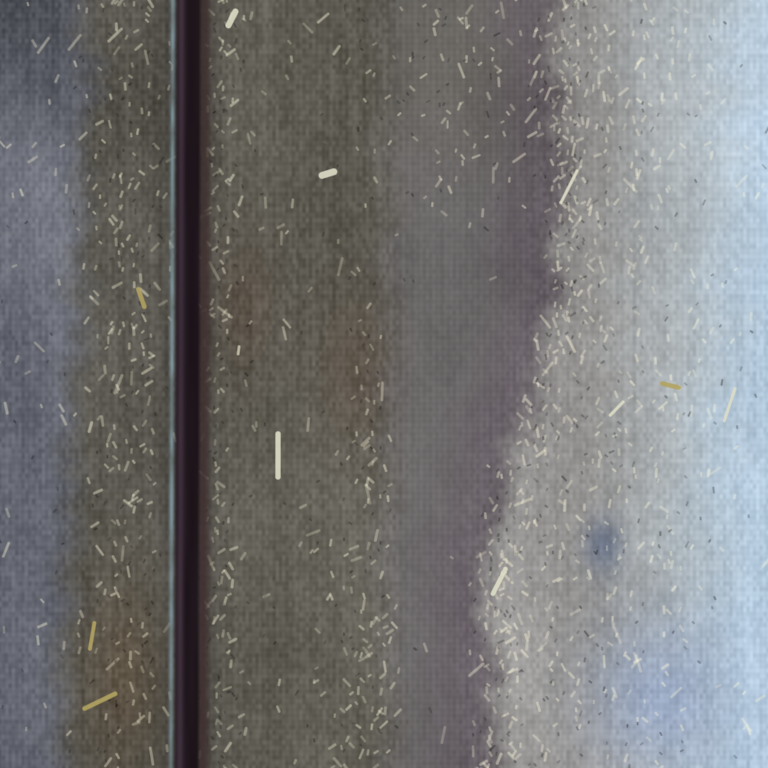
A WebGL 1 fragment shader for this texture:

```glsl
precision highp float;
// Worn grey ribbed sheet with a dark vertical groove, scattered straw and a pale lit right side.
uniform vec2 u_resolution;

const vec3 SLATE = vec3(0.405, 0.415, 0.455);
const vec3 DIRT = vec3(0.355, 0.345, 0.315);
const vec3 SMOOTH_GREY = vec3(0.425, 0.415, 0.415);
const vec3 MAUVE = vec3(0.405, 0.370, 0.400);
const vec3 WARM_PALE = vec3(0.605, 0.598, 0.590);
const vec3 COOL_PALE = vec3(0.690, 0.725, 0.745);
const vec3 SKY_PALE = vec3(0.725, 0.810, 0.885);
const vec3 BLUE_SHADE = vec3(0.590, 0.660, 0.785);
const vec3 GROOVE_DARK = vec3(0.120, 0.085, 0.110);
const vec3 RIM_LIGHT = vec3(0.490, 0.575, 0.610);
const vec3 STRAW = vec3(0.800, 0.780, 0.660);
const float WEAVE_FREQ = 128.0;
const float WEAVE_DEPTH = 0.016;
const float GRAIN_DEPTH = 0.085;

float hash(vec2 p) {
  return fract(sin(dot(p, vec2(127.1, 311.7))) * 43758.5453);
}

float noise(vec2 p) {
  vec2 i = floor(p), f = fract(p);
  f = f * f * (3.0 - 2.0 * f);
  return mix(mix(hash(i), hash(i + vec2(1, 0)), f.x),
             mix(hash(i + vec2(0, 1)), hash(i + vec2(1, 1)), f.x), f.y);
}

float fbm(vec2 p) {
  float sum = 0.0, amp = 0.5;
  for (int i = 0; i < 4; i++) {
    sum += amp * noise(p);
    p = p * 2.03 + 17.3;
    amp *= 0.5;
  }
  return sum / 0.9375;
}

float bump(float x, float width) {
  return exp(-x * x / (width * width));
}

float spot(vec2 p, vec2 centre, vec2 size) {
  vec2 d = (p - centre) / size;
  return exp(-dot(d, d));
}

// Left limit of the pale area: leans left toward the bottom.
float paleEdge(float y) {
  return mix(0.632, 0.722, smoothstep(0.24, 0.66, y));
}

// Coverage of a thin rounded stick.
float stick(vec2 p, vec2 centre, float angle, float halfLen, float radius) {
  vec2 axis = vec2(cos(angle), sin(angle));
  vec2 d = p - centre;
  d -= axis * clamp(dot(d, axis), -halfLen, halfLen);
  float soft = max(1.0 / u_resolution.y, 0.0012);
  return 1.0 - smoothstep(radius - soft, radius + soft, length(d));
}

// Chance of litter at a place: thick beside the groove and along the pale edge.
float litter(vec2 p) {
  float edge = paleEdge(p.y);
  float d = 0.05 + 0.42 * bump(p.x - 0.288, 0.025) + 0.30 * bump(p.x - 0.165, 0.045);
  d += 0.55 * bump(p.x - edge - 0.012, 0.024);
  d += 0.22 * smoothstep(edge, edge + 0.03, p.x) * (1.0 - smoothstep(0.78, 0.96, p.x));
  d += 0.45 * spot(p, vec2(0.49, 0.14), vec2(0.05, 0.17)) + 0.35 * spot(p, vec2(0.48, 0.44), vec2(0.02, 0.16));
  d += 0.22 * spot(p, vec2(0.60, 0.90), vec2(0.12, 0.14));
  float bare = smoothstep(0.50, 0.53, p.x) * (1.0 - smoothstep(edge - 0.04, edge, p.x));
  return d * (1.0 - 0.9 * bare * (1.0 - smoothstep(0.62, 0.78, p.y)));
}

vec3 addLitter(vec3 col, vec2 p) {
  for (int layer = 0; layer < 3; layer++) {
    float cells = 30.0 + 27.0 * float(layer);
    vec2 home = floor(p * cells);
    for (int k = 0; k < 9; k++) {
      vec2 id = home + vec2(mod(float(k), 3.0), floor(float(k) / 3.0)) - 1.0;
      vec2 seed = id + 71.0 * float(layer);
      vec2 centre = (id + vec2(hash(seed + 0.3), hash(seed + 5.1))) / cells;
      float present = step(hash(seed + 9.7), litter(centre));
      float tint = hash(seed + 3.9);
      float angle = 1.45 + 2.2 * (hash(seed + 2.2) - 0.5);
      float cover = stick(p, centre, angle, (0.08 + 0.30 * tint * tint) / cells, 0.0011 + 0.0008 * tint);
      vec3 flake = mix(col * 0.62, mix(STRAW, col + 0.22, 0.5), step(0.32, tint));
      col = mix(col, flake, cover * present * (0.45 + 0.4 * hash(seed + 8.4)));
    }
  }
  return col;
}

void main() {
  vec2 p = gl_FragCoord.xy / u_resolution;
  float cloud = fbm(p * vec2(9.0, 6.0));
  float wobble = (fbm(p * vec2(14.0, 24.0)) - 0.5) * 0.05;
  float x = p.x + wobble;

  // Vertical bands of the sheet
  vec3 slate = SLATE * (1.0 - 0.22 * smoothstep(0.76, 1.0, p.y)) + 0.05 * spot(p, vec2(0.05, 0.73), vec2(0.07, 0.10));
  vec3 col = mix(slate, DIRT, smoothstep(0.085, 0.145, x + 0.035 * (1.0 - p.y)));
  col = mix(col, DIRT * 1.08, smoothstep(0.24, 0.30, p.x));
  col = mix(col, SMOOTH_GREY, smoothstep(0.47, 0.54, x) * (1.0 - 0.5 * smoothstep(0.7, 0.9, p.y)));
  float edge = paleEdge(p.y);
  col = mix(col, MAUVE, 0.75 * bump(x - edge + 0.025, 0.05));
  col = mix(col, vec3(0.37, 0.30, 0.25), 0.4 * spot(p, vec2(0.46, 0.52), vec2(0.05, 0.10)) + 0.4 * spot(p, vec2(0.32, 0.60), vec2(0.04, 0.09)));
  col = mix(col, vec3(0.36, 0.29, 0.21), 0.5 * spot(p, vec2(0.16, 0.12), vec2(0.05, 0.12)));

  // Pale lit side
  vec3 pale = mix(WARM_PALE * (1.0 - 0.07 * p.y), COOL_PALE, smoothstep(0.74, 0.92, x));
  pale = mix(pale, SKY_PALE, smoothstep(0.87, 1.0, x + 0.05 * (0.5 - p.y)));
  pale = mix(pale, BLUE_SHADE, 0.75 * spot(p, vec2(0.86, 0.09), vec2(0.09, 0.10)));
  pale = mix(pale, vec3(0.38, 0.43, 0.53), 0.7 * spot(p, vec2(0.785, 0.29), vec2(0.025, 0.035)));
  col = mix(col, pale, smoothstep(edge - 0.018, edge + 0.035, x));

  // Cloudy stains, streaks, grain and weave
  float grain = noise(p * vec2(230.0, 150.0)) - 0.5;
  float streak = noise(p * vec2(120.0, 9.0)) - 0.5;
  float calm = 1.0 - 0.6 * smoothstep(0.50, 0.54, p.x) * (1.0 - smoothstep(edge - 0.05, edge, p.x));
  col += (cloud - 0.5) * 0.10 + calm * (grain * GRAIN_DEPTH + streak * 0.045);
  vec2 weave = sin(p * WEAVE_FREQ * 6.28318);
  col += WEAVE_DEPTH * (0.6 * weave.x + 0.4 * weave.y);
  col = addLitter(col, p);

  // Larger single straws
  float straws = stick(p, vec2(0.362, 0.407), 1.57, 0.028, 0.0035);
  straws += stick(p, vec2(0.427, 0.774), 0.3, 0.008, 0.0045) + stick(p, vec2(0.741, 0.757), 1.1, 0.023, 0.002);
  straws += stick(p, vec2(0.650, 0.243), 1.1, 0.018, 0.003) + stick(p, vec2(0.302, 0.976), 1.1, 0.010, 0.004);
  straws += stick(p, vec2(0.803, 0.468), 0.8, 0.012, 0.002) + stick(p, vec2(0.950, 0.473), 1.25, 0.022, 0.002);
  col = mix(col, vec3(0.87, 0.87, 0.78), min(straws, 1.0) * 0.9);
  float yellow = stick(p, vec2(0.130, 0.087), 0.45, 0.022, 0.003) + stick(p, vec2(0.120, 0.172), 1.4, 0.017, 0.0025);
  yellow += stick(p, vec2(0.184, 0.612), 1.9, 0.012, 0.003) + stick(p, vec2(0.873, 0.498), 2.9, 0.011, 0.003);
  col = mix(col, vec3(0.70, 0.64, 0.38), min(yellow, 1.0) * 0.9);

  // Groove with its bright left rim and brown right lip
  float g = p.x - 0.2440 - 0.0025 * p.y;
  col *= 1.0 - 0.35 * bump(g, 0.030);
  col = mix(col, vec3(0.25, 0.19, 0.19), 0.85 * bump(g - 0.020, 0.008));
  float inside = smoothstep(-0.020, -0.013, g) * (1.0 - smoothstep(0.011, 0.018, g));
  vec3 shaft = GROOVE_DARK + vec3(0.12, 0.10, 0.12) * bump(g + 0.010, 0.005) + 0.03 * streak;
  col = mix(col, shaft, inside);
  col = mix(col, RIM_LIGHT, bump(g + 0.0215, 0.0032) * (0.65 + 0.5 * (noise(vec2(3.0, p.y * 40.0)) - 0.3)));

  gl_FragColor = vec4(clamp(col, 0.0, 1.0), 1.0);
}
```
